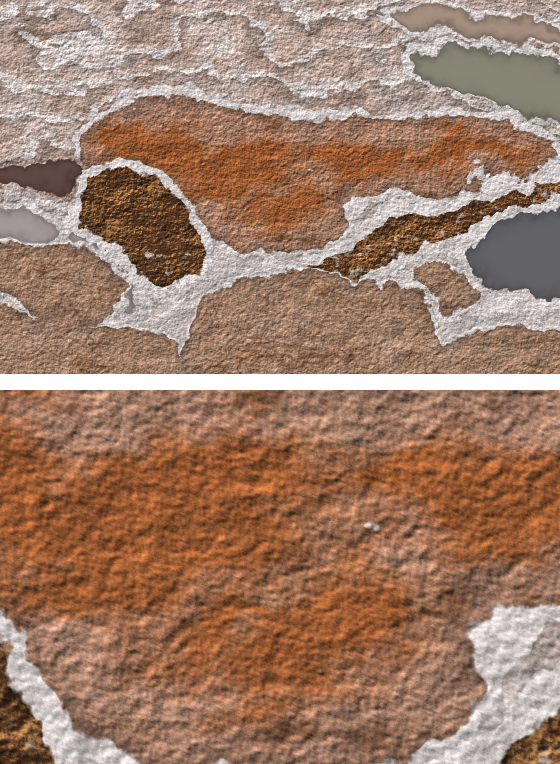
Top, the full canvas; bottom, a detail of the centre.
Give the GLSL for this texture, as a WebGL 2 fragment shader.

```glsl
#version 300 es
precision highp float;
// Mineral hot-spring terraces: pale stepped ground, rust basins, still pools.
// Warped ellipses give the basins, each painted with a chalky rim; gradient
// noise supplies the contours, the nodules and the lit grain.
uniform vec2 u_resolution;
out vec4 fragColor;

const vec3 CHALK = vec3(0.82, 0.79, 0.785);
const vec3 PINK = vec3(0.68, 0.58, 0.53);
const vec3 TAN = vec3(0.62, 0.49, 0.405);
const vec3 RUST = vec3(0.58, 0.34, 0.19);
const vec3 UMBER = vec3(0.34, 0.22, 0.14);

vec2 hashGradient(vec2 cell) {
  vec3 q = fract(cell.xyx * vec3(0.1031, 0.1030, 0.0973));
  q += dot(q, q.yzx + 33.33);
  return 2.0 * fract((q.xx + q.yz) * q.zy) - 1.0;
}

float gradientNoise(vec2 p) {
  vec2 i = floor(p), f = p - i, e = vec2(1.0, 0.0);
  vec2 u = f * f * f * (f * (f * 6.0 - 15.0) + 10.0);
  float a = dot(hashGradient(i), f), b = dot(hashGradient(i + e), f - e);
  float c = dot(hashGradient(i + e.yx), f - e.yx), d = dot(hashGradient(i + 1.0), f - 1.0);
  return mix(mix(a, b, u.x), mix(c, d, u.x), u.y);
}

float fbm(vec2 p) {
  float sum = 0.0, amplitude = 0.6;
  for (int i = 0; i < 5; i++) {
    sum += amplitude * gradientNoise(p);
    p = mat2(1.6, 1.2, -1.2, 1.6) * p + 17.3;
    amplitude *= 0.56;
  }
  return sum;
}

// Slope of the noise surface towards a light at the upper left.
float relief(vec2 p) {
  return fbm(p) - fbm(p + vec2(-0.18, 0.3));
}

float ellipse(vec2 p, vec2 center, vec2 radius, float angle) {
  float c = cos(angle), s = sin(angle);
  vec2 q = mat2(c, -s, s, c) * (p - center);
  float k = length(q / radius);
  return k * (k - 1.0) / max(length(q / (radius * radius)), 1e-3);
}

float smoothUnion(float a, float b) {
  float k = 0.05, h = max(k - abs(a - b), 0.0) / k;
  return min(a, b) - 0.25 * h * h * k;
}

// Bright lips on noise contours, each with a shaded shelf beneath.
vec3 terraces(vec2 p, vec3 shelf, float steps) {
  float f = fract(p.y * steps + 2.8 * fbm(p * vec2(2.8, 5.0)));
  float lip = max(1.0 - smoothstep(0.08, 0.35, f), smoothstep(0.95, 1.0, f));
  shelf *= 1.0 - 0.2 * smoothstep(0.6, 0.95, f);
  return mix(shelf, CHALK * 1.02, 0.85 * lip);
}

// Paints a rim of the given width outside d = 0 and a shaded fill inside.
vec3 paintBasin(vec3 ground, float d, float rim, vec3 rimColor, vec3 fill) {
  ground *= 1.0 - 0.16 * exp(-max(d - rim, 0.0) / 0.01);
  vec3 color = mix(ground, rimColor, 1.0 - smoothstep(-0.003, 0.003, d - rim));
  fill *= 1.0 - 0.28 * exp(min(d, 0.0) / 0.012);
  return mix(color, fill, 1.0 - smoothstep(-0.003, 0.003, d));
}

void main() {
  vec2 p = gl_FragCoord.xy / u_resolution.y;
  // Shared noise fields
  vec2 wobble = vec2(fbm(p * 5.0), fbm(p * 5.0 + 31.0));
  vec2 scallop = vec2(fbm(p * 24.0 + 7.0), fbm(p * 24.0 + 53.0));
  vec2 w = p + 0.1 * wobble + 0.026 * scallop;
  float patches = fbm(p * vec2(6.0, 10.0) + 11.0);
  float nodules = smoothstep(0.0, 0.25, abs(gradientNoise(p * vec2(36.0, 48.0) + 2.0 * wobble)));
  float bump = 0.45 * relief(p * vec2(16.0, 23.0)) + 0.95 * relief(p * vec2(80.0, 100.0));
  float light = 1.0 + bump, width = max(1.0 + 1.6 * scallop.y + 1.4 * wobble.x, 0.2);
  // Materials
  vec3 chalk = CHALK * (0.97 + 0.7 * bump + 0.05 * nodules);
  vec3 mound = mix(UMBER * 1.4, TAN, smoothstep(-0.5, 0.15, patches + 0.25 * nodules));
  mound = mix(mound, PINK, 0.4 * smoothstep(0.0, 0.4, wobble.y)) * (light - 0.08 + 0.12 * nodules);
  vec3 pit = mix(UMBER, vec3(0.54, 0.38, 0.23), smoothstep(-0.2, 0.4, patches + bump)) * (light + 0.5 * bump);
  float crumbs = smoothstep(0.12, 0.3, scallop.x + 0.4 * wobble.y);
  // Upper terraces, giving way to bare chalk lower down
  vec3 shelf = mix(PINK, CHALK * vec3(0.98, 0.94, 0.92), 0.8 * smoothstep(-0.25, 0.3, patches));
  vec3 color = terraces(p + 0.016 * scallop, shelf, 9.0) * (light - 0.06 + 0.09 * nodules);
  color = mix(color, chalk, 0.75 * smoothstep(0.52, 0.36, p.y));
  float d = ellipse(w, vec2(1.3, 0.93), vec2(0.24, 0.035), -0.15);
  color = paintBasin(color, d, 0.012 * width, chalk, vec3(0.65, 0.56, 0.5));
  d = ellipse(w, vec2(1.43, 0.77), vec2(0.32, 0.08), -0.22);
  color = paintBasin(color, d, 0.014 * width, chalk, vec3(0.53, 0.52, 0.46));
  // Wide rust basin with pinkish banks, dark ledges and pale flecks
  d = smoothUnion(ellipse(w, vec2(0.56, 0.57), vec2(0.35, 0.165), -0.15),
                  ellipse(w, vec2(1.08, 0.585), vec2(0.4, 0.1), 0.03));
  d = smoothUnion(d, ellipse(w, vec2(0.74, 0.46), vec2(0.2, 0.13), 0.2));
  vec3 bed = mix(RUST, vec3(0.63, 0.48, 0.4), smoothstep(-0.13, -0.02, d + 0.25 * patches));
  bed = mix(bed, UMBER * 1.2, 0.5 * smoothstep(0.12, 0.35, fbm(p * vec2(9.0, 18.0) + 70.0)));
  float flecks = smoothstep(0.36, 0.42, fbm(p * vec2(9.0, 17.0) + 5.0) + 0.12 * scallop.x);
  bed = mix(bed * (light + 0.2 * bump), chalk, 0.85 * flecks);
  color = paintBasin(color, d, 0.023 * width, chalk, bed);
  // Small still pools on the left
  d = ellipse(w, vec2(0.09, 0.535), vec2(0.14, 0.04), 0.05);
  color = paintBasin(color, d, 0.01 * width, PINK * light, UMBER * vec3(1.1, 1.3, 1.9));
  d = min(ellipse(w, vec2(0.05, 0.4), vec2(0.12, 0.05), -0.1),
          ellipse(w, vec2(0.28, 0.27), vec2(0.13, 0.04), -0.85));
  color = paintBasin(color, d, 0.014 * width, chalk, vec3(0.65, 0.6, 0.6));
  // Diagonal trench under a thick chalk bank, and the slate pool beside it
  d = ellipse(w, vec2(1.18, 0.39), vec2(0.42, 0.05), 0.32);
  color = paintBasin(color, d, 0.045 * width, chalk, mix(pit, chalk, 0.6 * crumbs));
  d = ellipse(w, vec2(1.44, 0.32), vec2(0.19, 0.11), 0.25);
  color = paintBasin(color, d, 0.04 * width, chalk, vec3(0.39, 0.385, 0.405));
  // Granular brown mounds along the bottom
  d = min(ellipse(w, vec2(0.85, 0.07), vec2(0.37, 0.2), -0.1),
          ellipse(w, vec2(1.36, 0.0), vec2(0.35, 0.13), 0.08));
  d = min(d, min(ellipse(w, vec2(0.14, 0.255), vec2(0.21, 0.09), -0.25),
                 ellipse(w, vec2(0.17, 0.05), vec2(0.34, 0.115), -0.1)));
  d = min(d, ellipse(w, vec2(1.18, 0.23), vec2(0.09, 0.045), -0.2));
  color = paintBasin(color, d, 0.01 * width, chalk, mound);
  // Deep ochre pit with a crusted rim
  d = smoothUnion(ellipse(w, vec2(0.34, 0.435), vec2(0.14, 0.1), -0.1),
                  ellipse(w, vec2(0.44, 0.33), vec2(0.1, 0.1), 0.0));
  pit = mix(pit, chalk * 0.95, crumbs * smoothstep(0.4, 0.28, p.y));
  color = paintBasin(color, d, 0.024 * width, chalk, pit);
  fragColor = vec4(clamp(color, 0.0, 1.0), 1.0);
}
```
